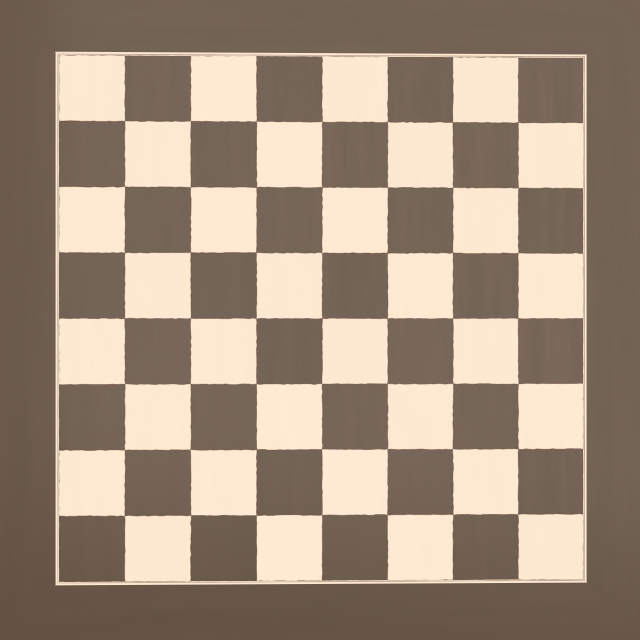
Reproduce this pattern procedurally as a Shadertoy shader.

```glsl
const float CELLS = 8.0;
const float BOARD_LEFT = 0.092;
const float BOARD_WIDTH = 0.8195;
const float BOARD_MID_Y = 0.5023;
const vec2 BOARD_HEIGHT = vec2(0.8235, 0.8150);  // left side, right side
const float COLUMN_BEND = 0.009;
// Sizes below are in cells
const float INLAY_WIDTH = 0.050;
const float GROOVE_POS = 0.015;
const float GROOVE_HALF = 0.006;
const float SEAM_HALF = 0.006;
const float EDGE_WEAR = 0.011;

const vec3 DARK = vec3(0.463, 0.398, 0.340);
const vec3 DEEP = vec3(0.395, 0.328, 0.268);
const vec3 LIGHT = vec3(0.992, 0.914, 0.820);
const vec3 SEAM = vec3(0.42, 0.26, 0.20);
const vec3 GROOVE = vec3(0.56, 0.46, 0.39);

float hash(vec2 p) {
    return fract(sin(dot(p, vec2(127.1, 311.7))) * 43758.5453);
}

float noise(vec2 p) {
    vec2 i = floor(p), f = fract(p);
    f = f * f * (3.0 - 2.0 * f);
    return mix(mix(hash(i), hash(i + vec2(1, 0)), f.x),
               mix(hash(i + vec2(0, 1)), hash(i + vec2(1, 1)), f.x), f.y);
}

// Centred wood grain with fibres running along y
float grain(vec2 p) {
    p.x += 0.008 * noise(p * 6.0);
    return 0.5 * noise(p * vec2(75.0, 5.0))
         + 0.3 * noise(p * vec2(190.0, 24.0))
         + 0.2 * noise(p * vec2(380.0, 260.0)) - 0.5;
}

// Slightly keystoned board coordinates, measured in cells
vec2 boardCoords(vec2 uv) {
    float u = (uv.x - BOARD_LEFT) / BOARD_WIDTH;
    float v = 0.5 + (uv.y - BOARD_MID_Y) / mix(BOARD_HEIGHT.x, BOARD_HEIGHT.y, u);
    return CELLS * vec2(u - COLUMN_BEND * u * (1.0 - u), v);
}

// Coverage of a line of given half width at distance d
float line(float d, float halfWidth, float aa) {
    return clamp((halfWidth - abs(d)) / aa + 0.5, 0.0, 1.0) * min(1.0, 2.0 * halfWidth / aa);
}

void mainImage(out vec4 fragColor, in vec2 fragCoord) {
    vec2 uv = fragCoord / iResolution.xy;
    float aa = CELLS / (BOARD_WIDTH * min(iResolution.x, iResolution.y));
    vec2 p = boardCoords(uv);
    vec2 q = abs(p - 0.5 * CELLS) - 0.5 * CELLS;
    float edge = max(q.x, q.y);

    // Uneven light: deeper towards the bottom and the left rim
    float lit = smoothstep(-0.05, 0.42, uv.y + 0.12 * uv.x)
              * mix(0.5, 1.0, smoothstep(0.0, 0.16, uv.x));
    vec3 wood = mix(DEEP, DARK, lit);

    // Mitred frame: fibres follow each rail
    vec2 fibre = q.x > q.y ? uv : uv.yx;
    vec3 frame = wood * (1.0 + 0.05 * grain(fibre + 3.7)) - 0.008;

    // Checkered squares with worn edges
    vec2 worn = p + EDGE_WEAR * (vec2(noise(p * 17.0), noise(p * 17.0 + 41.0)) - 0.5);
    vec2 wave = abs(mod(worn - 0.5, 2.0) - 1.0) - 0.5;
    vec2 side = clamp(wave / aa, -0.5, 0.5) * 2.0;
    float darkMask = 0.5 + 0.5 * side.x * side.y;
    vec2 cell = floor(worn);
    float tone = hash(cell + 5.0) - 0.5;
    float figure = grain(uv + 3.0 * vec2(hash(cell), hash(cell + 9.0)));
    float figureGain = mix(0.04, 0.10, smoothstep(0.7, 1.6, uv.x + uv.y));
    vec3 darkSquare = wood * (1.0 + 0.03 * tone + figureGain * figure);
    vec3 lightSquare = LIGHT * (1.0 + 0.008 * tone + 0.012 * figure);
    vec3 squares = mix(lightSquare, darkSquare, darkMask);

    // Reddish, broken seams between squares
    float seam = line(min(abs(wave.x), abs(wave.y)), SEAM_HALF, aa);
    squares = mix(squares, SEAM, seam * mix(0.2, 0.75, noise(p * 9.0 + 13.0)));

    // Light inlay with a fine groove around the board
    float groove = line(edge - GROOVE_POS, GROOVE_HALF, aa);
    vec3 inlay = mix(LIGHT, GROOVE, groove * mix(0.6, 1.0, noise(p * 3.0)));
    vec3 col = mix(squares, inlay, clamp(edge / aa + 0.5, 0.0, 1.0));
    col = mix(col, frame, clamp((edge - INLAY_WIDTH) / aa + 0.5, 0.0, 1.0));

    fragColor = vec4(col, 1.0);
}
```
